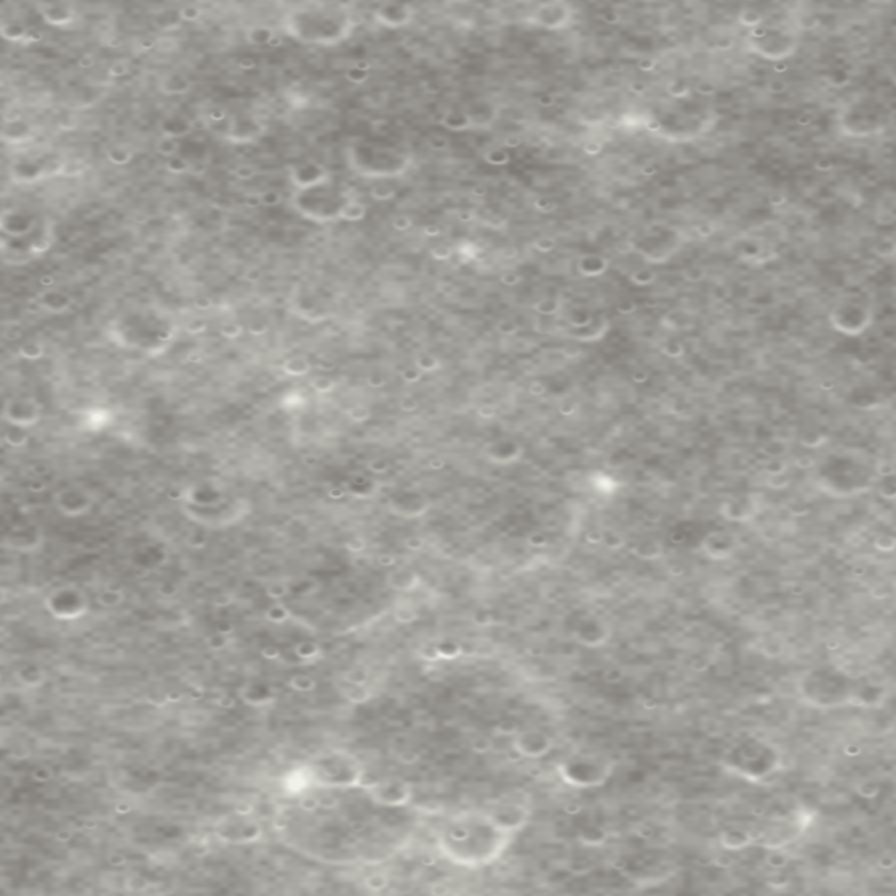
Give the GLSL for this texture, as a three.js fragment shader.

```glsl
varying vec2 vUv;

float hash(vec2 p) {
  return fract(sin(dot(p, vec2(127.1, 311.7))) * 43758.5453);
}

vec2 hash2(vec2 p) {
  return vec2(hash(p), hash(p + 37.3));
}

float noise(vec2 p) {
  vec2 i = floor(p);
  vec2 f = smoothstep(0.0, 1.0, fract(p));
  return mix(mix(hash(i), hash(i + vec2(1, 0)), f.x),
             mix(hash(i + vec2(0, 1)), hash(i + vec2(1, 1)), f.x), f.y);
}

// Foreshortened bowl: dark floor, thin rim that is brightest on its lower side
float crater(vec2 offset, float radius, float width, float lean) {
  vec2 q = offset * vec2(1.0, 1.42) / radius;
  float d = length(q);
  float edge = (d - 1.0) / width;
  float rim = exp(-edge * edge) * max(0.1, 0.6 - lean * q.y);
  return rim - 0.45 * smoothstep(1.0, 0.3, d);
}

float craterField(vec2 p, float scale, float chance, float width, float seed) {
  p = p * scale + seed;
  vec2 cell = floor(p);
  float sum = 0.0;
  for (int y = -1; y <= 1; y++) {
    for (int x = -1; x <= 1; x++) {
      vec2 id = cell + vec2(x, y);
      vec2 center = id + 0.2 + 0.6 * hash2(id + 5.1);
      float pick = hash(id + 11.7);
      float radius = mix(0.2, 0.38, hash(id + 19.4));
      float strength = step(pick, chance) * mix(0.35, 1.0, hash(id + 23.9));
      sum += strength * crater(p - center, radius, width, 0.55);
    }
  }
  return sum;
}

// Fresh impacts: a small white core inside a soft halo
float impactField(vec2 p, float scale, float chance, float halo, float seed) {
  p = p * scale + seed;
  vec2 cell = floor(p);
  float sum = 0.0;
  for (int y = -1; y <= 1; y++) {
    for (int x = -1; x <= 1; x++) {
      vec2 id = cell + vec2(x, y);
      vec2 q = p - id - 0.2 - 0.6 * hash2(id + 3.3);
      q.y *= 1.2;
      float d2 = dot(q, q);
      float strength = step(hash(id + 8.6), chance) * mix(0.5, 1.0, hash(id + 14.2));
      sum += strength * (exp(-d2 / 0.005) + halo * exp(-d2 / 0.07));
    }
  }
  return sum;
}

// Mottled soil, slightly stretched sideways
float soil(vec2 p) {
  vec2 s = p * vec2(0.8, 1.15);
  return 0.42 * (noise(s * 5.0) - 0.5)
       + 0.34 * (noise(s * 13.0 + 7.0) - 0.5)
       + 0.34 * (noise(s * 34.0 + 3.0) - 0.5)
       + 0.42 * (noise(s * 72.0 + 9.0) - 0.5)
       + 0.42 * (noise(s * 140.0 + 1.0) - 0.5);
}

void main() {
  vec2 p = vUv;
  vec2 warp = vec2(noise(p * 45.0), noise(p * 45.0 + 60.0)) - 0.5;
  vec2 w = p + 0.012 * warp;
  float wear = 0.35 + 0.9 * noise(p * 38.0 + 21.0);

  float tone = 0.29 + soil(p);

  // Darker plains above, pale ejecta below
  tone += 0.1 * (0.5 - p.y);
  tone += 0.38 * smoothstep(0.16, 0.0, p.y) * noise(p * vec2(9.0, 16.0) + 4.0);

  // Craters from worn basins to small pits
  tone += 0.4 * wear * craterField(w, 4.0, 0.3, 0.1, 17.0);
  tone += 0.75 * wear * craterField(p + 0.006 * warp, 10.0, 0.3, 0.24, 41.0);
  tone += 0.7 * wear * craterField(p + 0.004 * warp, 19.0, 0.25, 0.35, 73.0);
  tone += 0.55 * wear * craterField(p, 34.0, 0.2, 0.45, 29.0);
  tone += 0.55 * wear * crater(w - vec2(0.505, 0.18), 0.125, 0.09, 0.05);

  // Bright impacts
  tone += 1.4 * impactField(p + 0.006 * warp, 5.0, 0.22, 0.22, 52.0);
  tone += 0.65 * impactField(p + 0.004 * warp, 11.0, 0.16, 0.12, 86.0);

  vec3 darkDust = vec3(0.56, 0.55, 0.53);
  vec3 paleDust = vec3(0.75, 0.75, 0.72);
  gl_FragColor = vec4(mix(darkDust, paleDust, clamp(tone, -0.45, 2.0)), 1.0);
}
```
